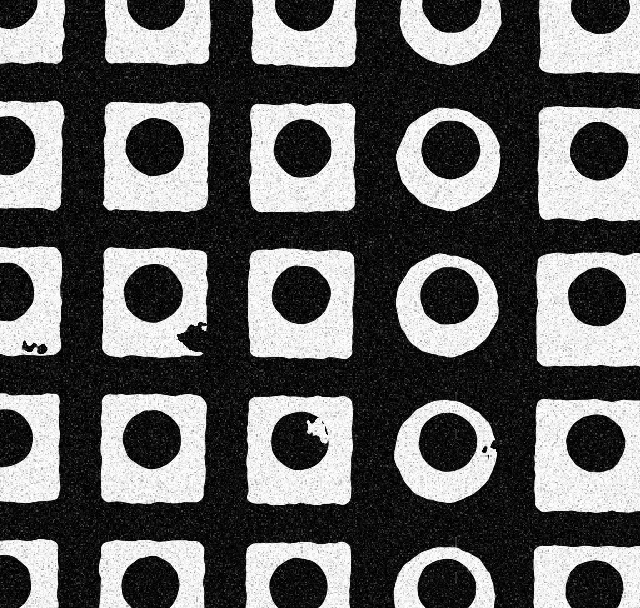
Write a Shadertoy shader that draws this pattern.

```glsl
const float CELLS_DOWN = 4.16;    // canvas height in cell pitches
const float GRAINS_DOWN = 486.0;  // canvas height in grain specks
const float CIRCLE_COLUMN = 3.0;
const float LARGE_COLUMN = 4.0;

float hash(vec2 p) {
    vec3 h = fract(p.xyx * 0.1031);
    h += dot(h, h.yzx + 33.33);
    return fract((h.x + h.y) * h.z);
}

float valueNoise(vec2 p) {
    vec2 cell = floor(p);
    vec2 t = fract(p);
    t = t * t * (3.0 - 2.0 * t);
    float low = mix(hash(cell), hash(cell + vec2(1, 0)), t.x);
    float high = mix(hash(cell + vec2(0, 1)), hash(cell + 1.0), t.x);
    return mix(low, high, t.y);
}

// Two octaves, centred on zero
float roughness(vec2 p, float frequency) {
    return 0.65 * valueNoise(p * frequency + 40.0)
         + 0.35 * valueNoise(p * frequency * 2.3 + 90.0) - 0.5;
}

float roundedBox(vec2 p, vec2 halfSize, float radius) {
    vec2 d = abs(p) - halfSize + radius;
    return length(max(d, 0.0)) + min(max(d.x, d.y), 0.0) - radius;
}

float circle(vec2 p, float radius) {
    return length(p) - radius;
}

// Ragged blot at a random bearing; only some cells carry one
float wearBlot(vec2 p, vec2 id, float seed, float reach, float rough, float chance) {
    if (hash(id + seed) > chance) return 1.0;
    float angle = 6.2832 * hash(id + seed + 7.0);
    vec2 center = reach * vec2(cos(angle), sin(angle));
    float radius = mix(0.04, 0.09, hash(id + seed + 13.0));
    return circle(p - center, radius) + 0.2 * rough;
}

// Distance to the light outer tile
float tileShape(vec2 p, vec2 id) {
    if (id.x == CIRCLE_COLUMN) return circle(p, 0.35);
    bool large = id.x == LARGE_COLUMN;
    vec2 halfSize = large ? vec2(0.385, 0.382) : vec2(0.356, 0.369);
    return roundedBox(p + vec2(0.0, large ? 0.02 : 0.0), halfSize, 0.06);
}

// Tile with its off-centre hole, both with uneven edges and wear
float wornTile(vec2 p, vec2 id, vec2 sheet) {
    float wobble = 0.028 * roughness(sheet, 11.0);
    float rough = roughness(sheet, 13.0);
    vec2 holeCenter = vec2(0.013 * (id.x - 2.0), 0.065);

    float tile = tileShape(p, id) + wobble;
    tile = max(tile, -wearBlot(p, id, 3.0, 0.36, rough, 0.25));

    vec2 holePoint = p - holeCenter;
    float hole = circle(holePoint, 0.2) + 0.6 * wobble;
    hole = max(hole, -wearBlot(holePoint, id, 29.0, 0.16, rough, 0.18));
    return max(tile, -hole);
}

// Exponentially distributed speckle strength
float speckle(vec2 grain, float strength) {
    return -strength * log(max(1.0 - hash(grain), 0.004));
}

void mainImage(out vec4 fragColor, in vec2 fragCoord) {
    vec2 sheet = fragCoord / iResolution.y * CELLS_DOWN;

    // Slightly sheared grid
    vec2 grid = sheet - vec2(0.06, 0.08);
    grid += vec2(-0.01, 0.009) * (sheet.yx - 2.0);
    vec2 id = floor(grid + 0.5);

    float pixel = CELLS_DOWN / iResolution.y;
    float d = wornTile(grid - id, id, sheet);
    float coverage = 1.0 - smoothstep(-0.5 * pixel, 0.5 * pixel, d);

    // Grain lifts the dark ground and dulls the light ink
    vec2 grain = floor(fragCoord / iResolution.y * GRAINS_DOWN);
    float ground = speckle(grain, 0.057);
    float ink = 1.0 - speckle(grain + 517.0, 0.067);
    fragColor = vec4(vec3(mix(ground, ink, coverage)), 1.0);
}
```
